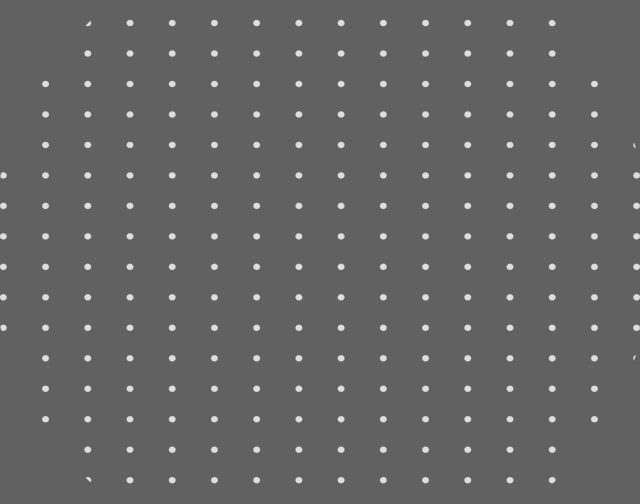
Give the GLSL for this pattern, as a Shadertoy shader.

```glsl
// Lengths are fractions of the canvas width, measured from its centre.
const vec3 BACKGROUND = vec3(0.38);
const vec3 DOT_COLOR = vec3(0.87);
const vec2 GRID_CENTER = vec2(0.0, 0.0006);
const vec2 SPACING = vec2(0.06597, 0.04762);
const vec2 DOT_RADII = vec2(0.0053, 0.0049);
const vec2 CLIP_OFFSET = vec2(0.0036, 0.0);
const vec2 CLIP_RADII = vec2(0.5174, 0.5050);

// Approximate signed distance to an axis-aligned ellipse.
float ellipseDistance(vec2 p, vec2 radii) {
    return (length(p / radii) - 1.0) * min(radii.x, radii.y);
}

float coverage(float signedDistance, float pixel) {
    return smoothstep(0.75 * pixel, -0.75 * pixel, signedDistance);
}

void mainImage(out vec4 fragColor, in vec2 fragCoord) {
    float pixel = 1.0 / iResolution.x;
    vec2 p = (fragCoord - 0.5 * iResolution.xy) * pixel - GRID_CENTER;

    // Dots sit at cell centres, sixteen across and sixteen down.
    vec2 cell = (fract(p / SPACING) - 0.5) * SPACING;
    float dots = coverage(ellipseDistance(cell, DOT_RADII), pixel);

    // A large oval trims the corners, slicing the dots on its rim.
    float clip = coverage(ellipseDistance(p - CLIP_OFFSET, CLIP_RADII), pixel);

    fragColor = vec4(mix(BACKGROUND, DOT_COLOR, dots * clip), 1.0);
}
```
